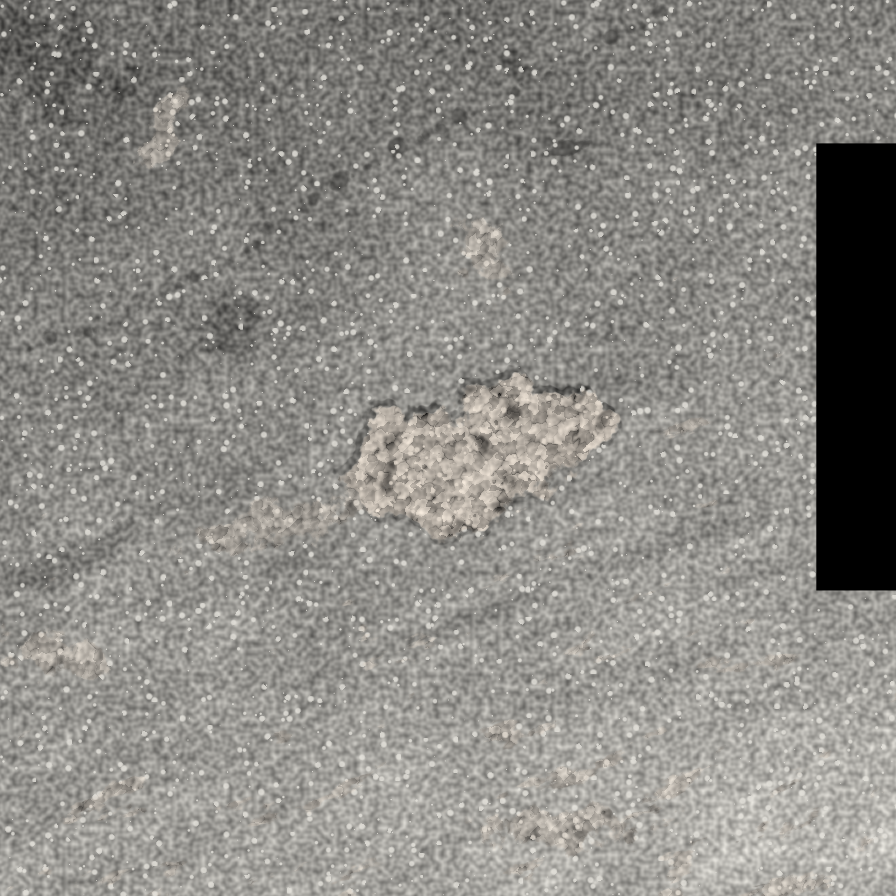
This texture is drawn by a three.js fragment shader. Its source:

```glsl
varying vec2 vUv;

const vec3 STONE_TINT = vec3(1.0, 0.99, 0.96);
const vec3 CRUST_TINT = vec3(1.0, 0.955, 0.90);
const float TONE_DARK = 0.44;
const float TONE_LIGHT = 0.69;
const float CRUST_TONE = 0.70;
const float SPECK_TONE = 0.90;
const float STAIN_TONE = 0.30;
const float STREAK_ANGLE = 0.36;
const float GRAIN_FREQ = 165.0;
const float SPECK_FREQ = 125.0;
const float CRUMB_FREQ = 95.0;
const float GRAIN_AMOUNT = 0.20;
const float EDGE = 0.002;
const int DOT_COUNT = 46;
const vec2 DOTS_START = vec2(0.01, 0.605);
const vec2 DOTS_END = vec2(0.74, 0.985);
const vec2 BLOCK_MIN = vec2(0.911, 0.341);
const vec2 BLOCK_MAX = vec2(1.1, 0.84);

vec2 hash2(vec2 p) {
  vec3 q = fract(vec3(p.xyx) * vec3(0.1031, 0.1030, 0.0973));
  q += dot(q, q.yzx + 33.33);
  return fract((q.xx + q.yz) * q.zy);
}

vec2 rotate(vec2 p, float a) {
  float c = cos(a), s = sin(a);
  return vec2(c * p.x + s * p.y, c * p.y - s * p.x);
}

float corner(vec2 cell, vec2 f, vec2 o) {
  float a = 6.2832 * hash2(cell + o).x;
  return dot(vec2(cos(a), sin(a)), f - o);
}

float gradientNoise(vec2 p) {
  vec2 i = floor(p), f = p - i;
  vec2 u = f * f * f * (f * (f * 6.0 - 15.0) + 10.0);
  return 1.4 * mix(
    mix(corner(i, f, vec2(0.0)), corner(i, f, vec2(1.0, 0.0)), u.x),
    mix(corner(i, f, vec2(0.0, 1.0)), corner(i, f, vec2(1.0)), u.x), u.y);
}

float fbm(vec2 p) {
  float sum = 0.0, amp = 0.55;
  for (int i = 0; i < 5; i++) {
    sum += amp * gradientNoise(p);
    p = rotate(p, 0.6) * 2.03 + 17.0;
    amp *= 0.55;
  }
  return sum;
}

// Nearest scattered point: x is its distance, y its random value
vec2 scatter(vec2 p) {
  vec2 cell = floor(p), best = vec2(9.0, 0.0);
  for (int y = -1; y <= 1; y++)
    for (int x = -1; x <= 1; x++) {
      vec2 c = cell + vec2(float(x), float(y));
      float d = length(c + 0.1 + 0.8 * hash2(c) - p);
      if (d < best.x) best = vec2(d, hash2(c + 71.0).y);
    }
  return best;
}

// Tilted ellipse with a ragged edge: 1 at the centre, 0 on the outline
float ragged(vec2 p, vec2 centre, vec2 radius, float tilt, float rough) {
  return 1.0 - length(rotate(p - centre, tilt) / radius) + rough;
}

float mainCrust(vec2 p) {
  float rough = 0.85 * fbm(p * 13.0 + 4.0);
  float body = ragged(p, vec2(0.53, 0.492), vec2(0.145, 0.062), 0.27, rough);
  float foot = ragged(p, vec2(0.51, 0.44), vec2(0.045, 0.05), 0.0, rough);
  return smoothstep(-0.04, 0.06, max(body, foot));
}

float segment(vec2 p, vec2 a, vec2 b) {
  vec2 d = b - a;
  return length(p - a - d * clamp(dot(p - a, d) / dot(d, d), 0.0, 1.0));
}

void main() {
  vec2 p = vUv;
  vec2 along = rotate(p, STREAK_ANGLE);
  float cloud = fbm(p * 5.0 + 9.0);
  float streak = fbm(along * vec2(4.0, 22.0) + 31.0);
  float rough = fbm(p * 24.0);

  // Slab: slanted light, clouds, streaks and fine grain
  float light = clamp(0.5 + 0.8 * (0.5 - p.y) + 0.32 * (p.x - 0.5), 0.0, 1.0);
  float tone = mix(TONE_DARK, TONE_LIGHT, light) + 0.09 * cloud;
  tone += streak * mix(0.02, 0.10, light);
  float grain = gradientNoise(p * GRAIN_FREQ) + 0.7 * gradientNoise(p * GRAIN_FREQ * 0.53);
  tone += GRAIN_AMOUNT * grain * 0.8;

  // Soft stains and a long dark streak
  float stain = ragged(p, vec2(0.255, 0.64), vec2(0.035, 0.05), 0.3, rough);
  stain = max(stain, ragged(p, vec2(0.05, 0.93), vec2(0.10, 0.07), -0.5, rough));
  stain = max(stain, ragged(p, vec2(0.09, 0.38), vec2(0.09, 0.025), 0.4, rough));
  stain = max(stain, ragged(p, vec2(0.575, 0.925), vec2(0.018), 0.0, 0.3 * rough));
  tone -= 0.10 * smoothstep(-0.1, 0.5, stain);
  float scar = segment(p, vec2(0.46, 0.285), vec2(0.86, 0.43)) + 0.008 * rough;
  tone -= 0.08 * (1.0 - smoothstep(0.0, 0.014, scar));

  // Broken row of dark dots
  float dots = 0.0;
  for (int i = 0; i < DOT_COUNT; i++) {
    float k = float(i);
    vec2 rnd = hash2(vec2(k, 5.0));
    vec2 c = mix(DOTS_START, DOTS_END, (k + rnd.x) / float(DOT_COUNT));
    c.y += 0.012 * (rnd.y - 0.5) - 0.025 * sin(c.x * 8.0) * step(c.x, 0.4);
    float r = mix(0.002, 0.009, rnd.y * rnd.y) * step(0.2, rnd.x);
    dots = max(dots, 1.0 - smoothstep(-EDGE, EDGE * 1.5, length(p - c) - r + 0.007 * rough));
  }
  float smear = ragged(p, vec2(0.63, 0.833), vec2(0.03, 0.009), 0.3, rough);
  dots = max(dots, smoothstep(0.0, 0.3, smear));
  tone = mix(tone, STAIN_TONE + 0.08 * grain, 0.75 * dots);

  // Thin crust: ragged islands and flakes following the streaks
  float island = ragged(p, vec2(0.535, 0.72), vec2(0.025, 0.045), 0.3, 1.5 * rough);
  island = max(island, ragged(p, vec2(0.62, 0.08), vec2(0.085, 0.025), 0.0, 1.5 * rough));
  island = max(island, ragged(p, vec2(0.06, 0.27), vec2(0.065, 0.025), -0.1, 1.5 * rough));
  island = max(island, ragged(p, vec2(0.31, 0.415), vec2(0.085, 0.025), 0.25, 1.5 * rough));
  island = max(island, ragged(p, vec2(0.18, 0.85), vec2(0.02, 0.04), -0.5, 1.5 * rough));
  float flakes = fbm(along * vec2(9.0, 25.0) + 3.0) + 0.35 * rough;
  flakes -= mix(0.65, 0.27, smoothstep(0.25, 0.8, light));
  float thin = max(smoothstep(0.0, 0.3, island), smoothstep(0.0, 0.14, flakes));

  // Thick crust: crumbs, dark gaps and a shaded rim
  float thick = mainCrust(p);
  float shade = max(mainCrust(p + vec2(0.006, -0.008)), 0.7 * mainCrust(p + vec2(-0.002, 0.006)));
  tone -= 0.17 * shade * (1.0 - thick);
  vec2 crumb = scatter(p * CRUMB_FREQ + 0.4 * grain);
  float lumps = gradientNoise(p * 38.0);
  float crustTone = CRUST_TONE + 0.26 * (crumb.y - 0.5) + 0.12 * grain + 0.07 * lumps;
  crustTone -= 0.20 * smoothstep(0.5, 0.9, crumb.x) + 0.22 * smoothstep(0.3, 0.6, -lumps);
  float crust = max(thick, 0.65 * thin);
  tone = mix(tone, crustTone, crust);

  // Pale mineral specks
  vec2 speck = scatter(p * SPECK_FREQ + 50.0);
  float size = 0.5 * smoothstep(0.85, 1.0, speck.y);
  float speckMask = (1.0 - smoothstep(size * 0.5, size + 0.12, speck.x)) * step(0.85, speck.y);
  tone = mix(tone, SPECK_TONE, 0.8 * speckMask);

  vec3 colour = clamp(tone, 0.08, 0.97) * mix(STONE_TINT, CRUST_TINT, crust);

  // Solid black block on the right edge
  vec2 inside = smoothstep(-EDGE * 0.5, EDGE * 0.5, min(p - BLOCK_MIN, BLOCK_MAX - p));
  gl_FragColor = vec4(colour * (1.0 - inside.x * inside.y), 1.0);
}
```
